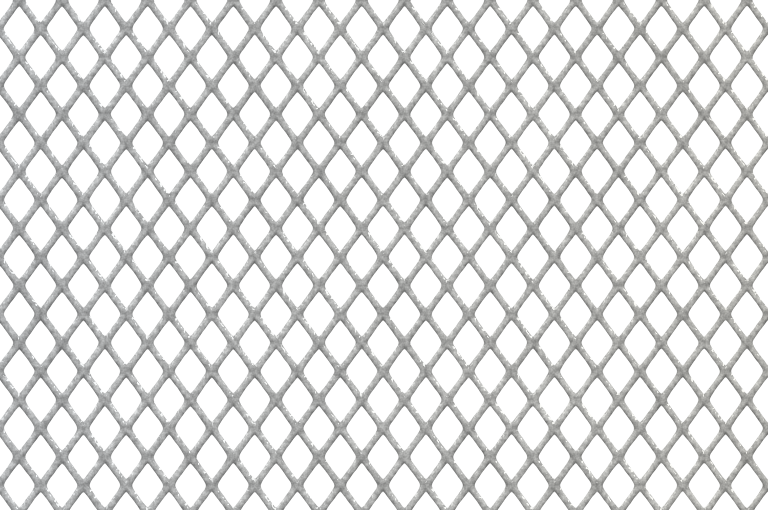
Give the GLSL for this pattern, as a Shadertoy shader.

```glsl
vec2 gradientAt(vec2 cell) {
    float angle = 6.2832 * fract(sin(dot(cell, vec2(127.1, 311.7))) * 43758.5);
    return vec2(cos(angle), sin(angle));
}

// Gradient noise, roughly -0.7 to 0.7
float gradientNoise(vec2 p) {
    vec2 i = floor(p), f = p - i;
    vec2 u = f * f * f * (f * (f * 6.0 - 15.0) + 10.0);
    vec2 e = vec2(1.0, 0.0);
    float bottom = mix(dot(gradientAt(i), f),
                       dot(gradientAt(i + e.xy), f - e.xy), u.x);
    float top = mix(dot(gradientAt(i + e.yx), f - e.yx),
                    dot(gradientAt(i + e.xx), f - e.xx), u.x);
    return mix(bottom, top, u.y);
}

// Position inside the nearest diamond opening; |x| + |y| <= 1 in half pitches
vec2 openingCoord(vec2 q) {
    vec2 diagonal = 0.5 * vec2(q.x + q.y, q.x - q.y);
    vec2 f = diagonal - round(diagonal);
    return vec2(f.x + f.y, f.x - f.y);
}

// Distance from the strand centre line, with softened diamond corners
float strandDistance(vec2 local) {
    vec2 rounded = sqrt(local * local + vec2(0.0022, 0.011));
    return 0.4 * (1.0 - rounded.x - rounded.y);
}

void mainImage(out vec4 fragColor, in vec2 fragCoord) {
    // One unit is the horizontal pitch of the mesh
    float pixel = 17.94 / iResolution.x;
    vec2 p = fragCoord * pixel;
    float across = fragCoord.x / iResolution.x;

    vec2 local = openingCoord((p - vec2(0.449, 0.573)) / vec2(0.5, 0.667));
    float d = strandDistance(local);
    float halfWidth = mix(0.073, 0.063, across) + 0.009 * gradientNoise(p * 5.0);
    float metal = 1.0 - smoothstep(-0.6, 0.6, (d - halfWidth) / pixel);

    // Upper flanks catch the light, lower flanks fall into shade
    float edge = clamp(d / halfWidth, 0.0, 1.0);
    float lit = -clamp(local.y * 5.0, -1.0, 1.0) * edge;
    float backslash = smoothstep(-0.05, 0.05, local.x * local.y);

    // Mottled zinc, darker where the strands join
    float grain = gradientNoise(p * 9.0) + 0.6 * gradientNoise(p * 23.0 + 7.0);
    float patches = gradientNoise(p * 0.6 + 3.0);
    float joint = smoothstep(0.3, 0.0, min(abs(local.x), abs(local.y)));
    float shade = 0.70 + 0.13 * lit + 0.14 * grain + 0.04 * patches
                - 0.07 * joint - 0.07 * edge * edge;

    // Broken white glints along the lit side
    float glint = gradientNoise(p * vec2(15.0, 12.0) + 19.0) + 0.25 * patches;
    glint = smoothstep(0.12, 0.32, glint) * smoothstep(0.05, 0.55, lit);
    shade = mix(clamp(shade, 0.42, 0.92), 1.0, glint * mix(0.45, 0.9, backslash));

    vec3 tint = mix(vec3(0.99, 1.0, 1.005), vec3(1.0, 0.998, 0.975), across);
    fragColor = vec4(mix(vec3(1.0), min(shade * tint, 1.0), metal), 1.0);
}
```
